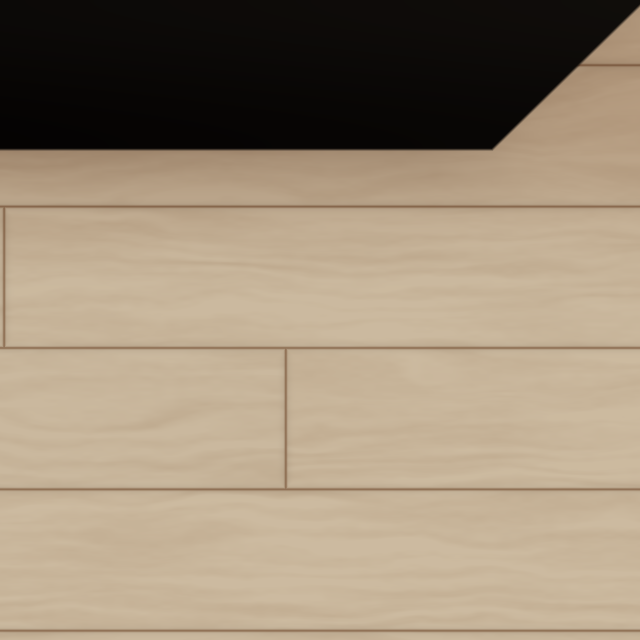
Reproduce this texture procedurally as a Shadertoy shader.

```glsl
// Pale oak floorboards under a dark, slant-cornered slab with a soft shadow.

const float ROW_HEIGHT = 0.2209;
const float FIRST_SEAM = 0.0145;
const float SEAM_WIDTH = 0.0021;
const vec2 SLAB_CORNER = vec2(0.769, 0.766);
const float SLAB_SLOPE = 0.975;

const vec3 OAK = vec3(0.795, 0.725, 0.622);
const vec3 OAK_GRAIN = vec3(0.715, 0.625, 0.515);
const vec3 OAK_DIM = vec3(0.70, 0.595, 0.485);
const vec3 SEAM = vec3(0.53, 0.40, 0.29);

float hash(vec2 p) {
    vec3 q = fract(vec3(p.xyx) * 0.1031);
    q += dot(q, q.yzx + 33.33);
    return fract((q.x + q.y) * q.z);
}

float noise(vec2 p) {
    vec2 cell = floor(p);
    vec2 f = fract(p);
    f = f * f * (3.0 - 2.0 * f);
    float low = mix(hash(cell), hash(cell + vec2(1, 0)), f.x);
    float high = mix(hash(cell + vec2(0, 1)), hash(cell + vec2(1, 1)), f.x);
    return mix(low, high, f.y);
}

float fbm(vec2 p) {
    float sum = 0.0;
    float gain = 0.5;
    for (int i = 0; i < 4; i++) {
        sum += gain * noise(p);
        p = p * 2.03 + 17.3;
        gain *= 0.5;
    }
    return sum;
}

// End joint of a row; only two rows have one within view.
float jointPosition(float row) {
    float k = row - 1.0;
    return 0.4466 - 0.4401 * k + 1.2 * k * (k - 1.0);
}

// Bent growth rings, long streaks and fine pores, centred on zero.
float woodGrain(vec2 p, float seed) {
    vec2 q = p + vec2(seed * 37.0, seed * 11.0);
    float bend = fbm(q * vec2(2.2, 7.0));
    float rings = sin(q.y * 190.0 + bend * 32.0) * noise(q * vec2(4.0, 12.0) + 5.0);
    float streaks = fbm(q * vec2(4.0, 38.0) + vec2(0.0, bend * 5.0)) - 0.47;
    float pores = noise(q * vec2(55.0, 170.0)) - 0.5;
    return 0.14 * rings + 0.75 * streaks + 0.10 * pores;
}

float softLine(float dist, float width) {
    return exp(-dist * dist / (width * width));
}

// Signed distance to the slab, negative inside.
float slabDistance(vec2 p) {
    vec2 q = p - SLAB_CORNER;
    float slant = (SLAB_SLOPE * q.x - q.y) / length(vec2(SLAB_SLOPE, 1.0));
    return max(-q.y, slant);
}

vec3 floorColor(vec2 p) {
    float level = (p.y - FIRST_SEAM) / ROW_HEIGHT;
    float row = floor(level);
    float joint = jointPosition(row);
    float seed = hash(vec2(row + 7.0, step(joint, p.x) + 3.0));

    float grain = woodGrain(p, seed);
    vec3 color = mix(OAK, OAK_GRAIN, clamp(0.18 + grain, 0.0, 1.0));
    color *= 0.99 + 0.02 * seed;

    // Seams between rows and the upright end joints.
    float rowGap = abs(level - floor(level + 0.5)) * ROW_HEIGHT;
    float gap = min(rowGap, abs(p.x - joint));
    color *= 1.0 - 0.05 * softLine(gap, 0.008);
    return mix(color, SEAM, 0.85 * softLine(gap, SEAM_WIDTH));
}

// Light falls off toward the slab, most strongly beneath its long edge.
vec3 shade(vec3 color, vec2 p, float dist) {
    float dim = smoothstep(0.54, 0.86, p.y);
    color *= mix(vec3(1.0), OAK_DIM / OAK, 0.85 * dim);
    float beneath = 1.0 - smoothstep(0.62, 0.86, p.x);
    float contact = exp(-max(dist, 0.0) / 0.055) * mix(0.05, 0.15, beneath);
    return color * (1.0 - contact * vec3(0.85, 1.0, 1.1));
}

vec3 slabColor(vec2 p) {
    float glow = smoothstep(0.77, 1.0, p.y) * 0.6 + 0.4 * p.x;
    return mix(vec3(0.018, 0.011, 0.009), vec3(0.062, 0.051, 0.040), glow);
}

void mainImage(out vec4 fragColor, in vec2 fragCoord) {
    vec2 p = fragCoord / iResolution.xy;
    float dist = slabDistance(p);
    float blur = max(0.003, 0.75 / iResolution.y);

    vec3 color = shade(floorColor(p), p, dist);
    color = mix(slabColor(p), color, smoothstep(-blur, blur, dist));
    fragColor = vec4(color, 1.0);
}
```
